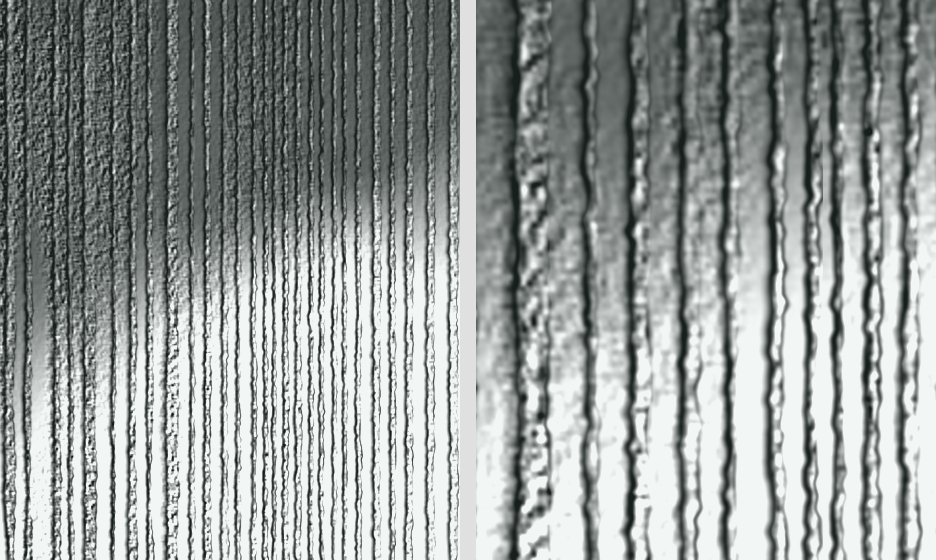
Left, the full canvas; right, a detail of the centre.
Write a Shadertoy shader that draws this texture.

```glsl
#define RIBS 23.0          // ribs at the base spacing
#define EXTRA_RIBS 5.0     // ribs added in the crowded zone
#define UNEVEN 0.22        // irregularity of the spacing
#define LINE 0.0030        // half width of the dark edges
#define SHADOW 0.013       // reach of the shade beside a rib
#define WOBBLE 0.006       // slow drift of the edges
#define JAG 0.0042         // fine raggedness of the edges
#define GRAIN 0.95         // contrast of the rough crust
#define DARK vec3(0.09, 0.12, 0.11)
#define LIGHT vec3(0.95, 0.965, 0.96)

float hash(vec2 p) {
    vec3 q = fract(p.xyx * 0.1031);
    q += dot(q, q.yzx + 33.33);
    return fract((q.x + q.y) * q.z);
}

float noise(vec2 p) {
    vec2 i = floor(p), f = fract(p);
    f = f * f * (3.0 - 2.0 * f);
    return mix(mix(hash(i), hash(i + vec2(1, 0)), f.x),
               mix(hash(i + vec2(0, 1)), hash(i + vec2(1, 1)), f.x), f.y);
}

float crust(vec2 p) {
    return 0.6 * noise(p * vec2(190.0, 130.0)) + 0.4 * noise(p * 290.0 + 7.0);
}

// Rib count from the left edge, unevenly spaced and denser right of the centre
float ribPhase(float x) {
    float uneven = UNEVEN * (sin(x * 43.0) + 0.6 * sin(x * 71.0 + 2.0));
    return RIBS * x + EXTRA_RIBS * smoothstep(0.42, 0.86, x) + uneven * (1.0 - 0.6 * x);
}

// Ragged offset of one rib edge along its length
float edgeOffset(float seed, float y, float drift) {
    float slow = noise(vec2(seed, y * 7.0)) - 0.5;
    float fine = noise(vec2(seed + 5.0, y * 60.0)) + noise(vec2(seed + 2.0, y * 140.0)) - 1.0;
    return WOBBLE * drift * slow + JAG * 0.7 * fine;
}

void mainImage(out vec4 fragColor, in vec2 fragCoord) {
    vec2 uv = fragCoord / iResolution.xy;
    vec2 p = fragCoord / iResolution.y;
    float pixel = 1.0 / iResolution.x;

    // Rib cell and its own proportions
    float phase = ribPhase(uv.x);
    float id = floor(phase), f = fract(phase);
    float density = (ribPhase(uv.x + 0.001) - ribPhase(uv.x - 0.001)) / 0.002;
    float start = 0.36 + 0.14 * hash(vec2(id, 3.0));
    float width = 0.22 + 0.20 * hash(vec2(id, 9.0));
    float rough = mix(0.5, 1.0, hash(vec2(id, 21.0)));

    // Signed distances to the left and right edge of the crust
    float drift = mix(1.3, 0.5, smoothstep(0.2, 0.6, uv.x)) * mix(1.2, 0.5, uv.y);
    float left = (f - start) / density + edgeOffset(id * 17.0, uv.y, drift);
    float right = (f - start - width) / density + edgeOffset(id * 17.0 + 9.0, uv.y, drift);
    float soft = max(0.0012, pixel);
    float strip = smoothstep(-soft, soft, left) * (1.0 - smoothstep(-soft, soft, right));

    // Broad sheen, brighter below and to the right
    float level = uv.y - 0.14 * (uv.x - 0.5) + 0.10 * (noise(uv * vec2(9.0, 4.0)) - 0.5);
    float sheen = 1.0 - smoothstep(mix(0.08, 0.40, smoothstep(0.0, 0.5, uv.x)), 0.69, level);

    // Smooth groove, shaded on its way to the next rib
    vec2 lean = vec2(0.0020, -0.0016);
    float relief = crust(p + lean) - crust(p - lean);
    float groove = mix(0.36, 1.12, sheen) - 0.05 * smoothstep(0.75, 1.0, uv.y);
    float reach = min(SHADOW * mix(1.25, 0.8, uv.x), 0.28 / density);
    float shade = smoothstep(-reach, 0.0, left) * (1.0 - smoothstep(0.0, 0.003, left));
    groove *= 1.0 - mix(0.42, 0.65, sheen) * shade;
    float dusty = smoothstep(0.45, 0.8, noise(vec2(uv.x * 16.0, uv.y * 2.5))) * (1.0 - uv.x);
    groove += (0.08 + 0.7 * dusty) * relief;

    // Rough crust
    float body = mix(0.41, mix(0.60, 0.92, smoothstep(0.0, 0.7, uv.x)), sheen);
    body += 0.10 * (hash(vec2(id, 31.0)) - 0.5);
    body += relief * GRAIN * rough * mix(0.75, 1.7, sheen);
    float tone = mix(groove, body, strip);

    // Dark edges, broken by wear, with a thin glint inside
    float line = max(LINE * mix(1.1, 0.85, uv.x), pixel);
    float wearLeft = mix(0.5, 1.0, noise(vec2(id * 11.0, uv.y * 45.0)));
    float wearRight = mix(0.0, 0.95, noise(vec2(id * 13.0 + 4.0, uv.y * 34.0)));
    float edgeLeft = exp(-left * left / (line * line)) * wearLeft;
    float edgeRight = exp(-right * right / (line * line * 0.5)) * wearRight;
    float glint = exp(-pow((left - 2.2 * line) / line, 2.0));
    tone += 0.42 * glint * noise(vec2(id * 7.0, uv.y * 75.0)) * mix(0.5, 1.0, sheen);
    tone *= 1.0 - 0.92 * edgeLeft;
    tone *= 1.0 - mix(0.5, 0.8, sheen) * edgeRight;

    fragColor = vec4(mix(DARK, LIGHT, clamp((tone - 0.08) / 0.88, 0.0, 1.0)), 1.0);
}
```
